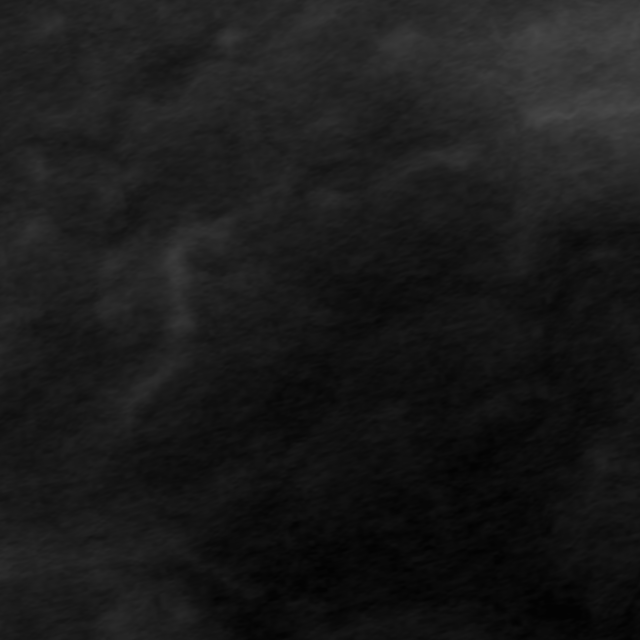
Give the GLSL for this texture, as a WebGL 1 fragment shader.

```glsl
precision highp float;
// Dim charcoal smoke with slanted streaks, faint wisps and a dark hollow.
uniform vec2 u_resolution;

float hash(vec2 p) {
  vec3 q = fract(vec3(p.xyx) * 0.1031);
  q += dot(q, q.yzx + 33.33);
  return fract((q.x + q.y) * q.z);
}

float noise(vec2 p) {
  vec2 cell = floor(p);
  vec2 f = fract(p);
  f = f * f * f * (f * (f * 6.0 - 15.0) + 10.0);
  float low = mix(hash(cell), hash(cell + vec2(1.0, 0.0)), f.x);
  float high = mix(hash(cell + vec2(0.0, 1.0)), hash(cell + 1.0), f.x);
  return mix(low, high, f.y);
}

mat2 rotation(float angle) {
  float c = cos(angle);
  float s = sin(angle);
  return mat2(c, -s, s, c);
}

float fbm(vec2 p) {
  float sum = 0.0;
  float weight = 0.5;
  for (int i = 0; i < 5; i++) {
    sum += weight * noise(p);
    p = rotation(0.25) * p * 2.03 + 17.3;
    weight *= 0.55;
  }
  return sum / 1.055;
}

// Small soft puffs, one possible per jittered grid cell.
float puffs(vec2 p) {
  float sum = 0.0;
  vec2 home = floor(p);
  for (int y = -1; y <= 1; y++) {
    for (int x = -1; x <= 1; x++) {
      vec2 cell = home + vec2(float(x), float(y));
      vec2 center = cell + 0.2 + 0.6 * vec2(hash(cell + 5.1), hash(cell + 9.7));
      vec2 d = rotation(0.3) * (p - center) * vec2(1.0, 1.4);
      sum += smoothstep(0.5, 1.0, hash(cell + 2.3)) * exp(-dot(d, d) * 18.0);
    }
  }
  return sum;
}

void main() {
  vec2 p = gl_FragCoord.xy / u_resolution;
  vec2 slanted = rotation(0.36) * p;
  vec2 warp = vec2(fbm(p * 4.0 + 3.0), fbm(p * 4.0 + 41.0)) - 0.5;
  vec2 drift = p + warp * 0.2;

  // Broad light: paler above and at the upper right, dark hollow below.
  float hollow = 1.0 - smoothstep(0.1, 0.5, length((drift - vec2(0.6, 0.34)) * vec2(0.95, 0.85)));
  float tone = 0.099 + 0.052 * p.y - 0.042 * hollow - 0.05 * p.x * (1.0 - p.y);
  tone += 0.075 * smoothstep(0.5, 0.0, distance(drift, vec2(1.0)));

  // Cloud masses stretched along the slant.
  float clouds = fbm(slanted * vec2(5.0, 9.0) + warp * 1.6 + 11.0) - 0.5;
  tone += clouds * mix(0.15, 0.07, hollow);

  // Broken wisps around the hollow and across the upper right.
  float ring = abs(length(drift - vec2(0.59, 0.4)) - 0.38);
  float arc = exp(-ring * ring * 3000.0) * smoothstep(0.75, 0.3, p.x);
  float ridge = drift.y - 0.79 - 0.3 * (drift.x - 0.75);
  arc += exp(-ridge * ridge * 4000.0) * smoothstep(0.6, 0.75, p.x);
  tone += 0.045 * arc * smoothstep(0.3, 0.65, noise(slanted * 9.0 + 4.0));
  tone += 0.055 * puffs((p + warp * 0.1) * 9.0) * (1.0 - 0.5 * hollow);

  // Fine brushed grain, shallower than the cloud slant.
  vec2 brushed = rotation(0.26) * p + warp * 0.03;
  float grain = 0.8 * (noise(brushed * vec2(28.0, 75.0)) - 0.5);
  grain += noise(brushed * vec2(60.0, 140.0) + 31.0) - 0.5;
  grain += 0.9 * (noise(brushed * vec2(110.0, 230.0) + 57.0) - 0.5);
  tone += grain * 0.023;

  gl_FragColor = vec4(vec3(clamp(tone, 0.01, 0.29)), 1.0);
}
```
